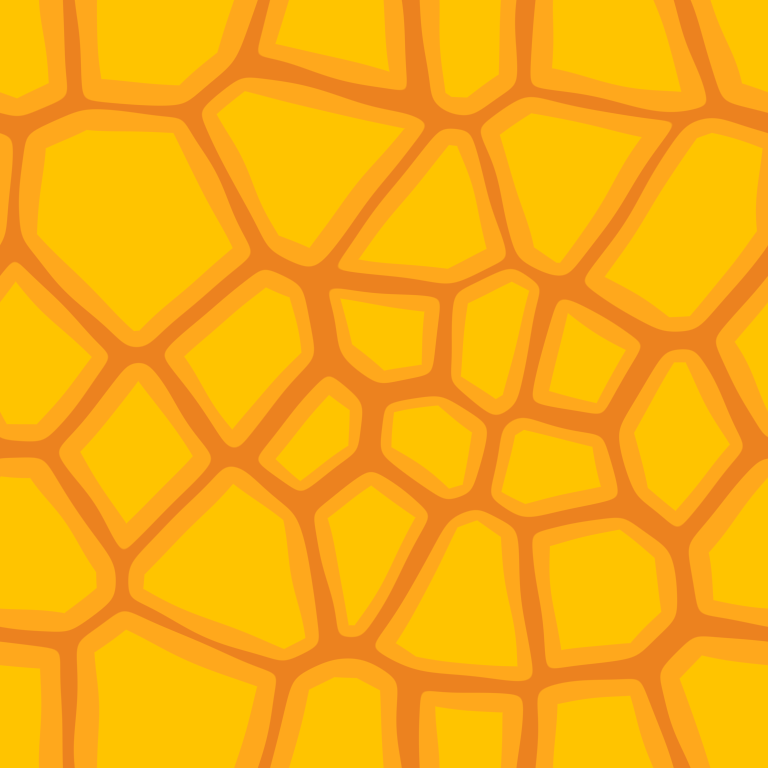
This pattern is drawn by a WebGL 2 fragment shader. Its source:

```glsl
#version 300 es
precision highp float;

uniform vec2 u_resolution;
out vec4 fragColor;

const float TAU = 6.2831853;
const int CELLS = 5;                        // cells per side of the tile
const vec2 CROWDING = vec2(0.46, 0.55);     // how much cells shrink near the cluster
const vec2 CLUSTER = vec2(0.57, 0.44);      // middle of the small cells

const vec3 GAP_COLOR = vec3(0.925, 0.51, 0.12);
const vec3 RIM_COLOR = vec3(1.0, 0.66, 0.11);
const vec3 FILL_COLOR = vec3(1.0, 0.77, 0.0);

vec2 hash2(vec2 p) {
    vec2 h = vec2(dot(p, vec2(127.1, 311.7)), dot(p, vec2(269.5, 183.3)));
    return fract(sin(h + 1.7) * 4375.85);
}

// Shortest offset on the wrapping tile
vec2 wrapOffset(vec2 d) {
    return d - round(d);
}

// Staggered, jittered lattice point, pulled towards the cluster;
// lattice points sit on the tile border, so cells straddle it
vec2 cellSite(vec2 id, float jitter) {
    float stagger = 0.25 * sin(TAU * 2.0 * id.y / float(CELLS));
    vec2 s = (id + vec2(stagger, 0.0) + jitter * (hash2(id) - 0.5)) / float(CELLS);
    return s - CROWDING * sin(TAU * (s - CLUSTER)) / TAU;
}

// Layered sines with whole frequencies, for a hand-drawn line
vec2 wobble(vec2 p) {
    vec2 slow = sin(TAU * (3.0 * p.yx + vec2(2.0, -1.0) * p + vec2(0.1, 0.6)));
    vec2 quick = sin(TAU * (8.0 * p.yx + vec2(-3.0, 5.0) * p + vec2(0.4, 0.2)));
    return 0.003 * slow + 0.0007 * quick;
}

// Finds the nearest site: its id in xy, its offset from p in zw
vec4 nearestCell(vec2 p, float jitter) {
    vec4 best = vec4(0.0);
    float bestDist = 9.0;
    for (int j = 0; j < CELLS; j++) {
        for (int i = 0; i < CELLS; i++) {
            vec2 id = vec2(i, j);
            vec2 d = wrapOffset(cellSite(id, jitter) - p);
            if (dot(d, d) < bestDist) {
                bestDist = dot(d, d);
                best = vec4(id, d);
            }
        }
    }
    return best;
}

// Distance to the cell border: x with sharp corners, y with round ones
vec2 borderDistance(vec2 p, vec4 cell, float rounding, float jitter) {
    float sharp = 9.0;
    float total = 0.0;
    for (int j = 0; j < CELLS; j++) {
        for (int i = 0; i < CELLS; i++) {
            vec2 id = vec2(i, j);
            if (id == cell.xy) continue;
            vec2 d = wrapOffset(cellSite(id, jitter) - p);
            float edge = dot(0.5 * (d + cell.zw), normalize(d - cell.zw));
            sharp = min(sharp, edge);
            total += exp(-edge / rounding);
        }
    }
    return vec2(sharp, -rounding * log(max(total, 1e-30)));
}

// Antialiased step across one pixel
float coverage(float dist, float pixel) {
    return smoothstep(-0.75 * pixel, 0.75 * pixel, dist);
}

void main() {
    vec2 uv = gl_FragCoord.xy / u_resolution;
    float pixel = 1.0 / min(u_resolution.x, u_resolution.y);
    float jitter = 0.52;

    vec2 p = uv + wobble(uv);
    vec4 cell = nearestCell(p, jitter);
    vec2 border = borderDistance(p, cell, 0.0055, jitter);

    // Wider rims on the large cells, uneven gaps and strokes
    vec2 spread = 0.5 - 0.5 * cos(TAU * (p + cell.zw - CLUSTER));
    float bigness = 0.5 * (spread.x + spread.y);
    float gap = mix(0.005, 0.0145, hash2(cell.xy + 17.0).x);
    float rim = mix(0.0165, 0.029, bigness);
    float stroke = 0.0018 * sin(TAU * (4.0 * uv.x - 5.0 * uv.y));

    vec3 color = mix(GAP_COLOR, RIM_COLOR, coverage(border.y - gap + stroke, pixel));
    color = mix(color, FILL_COLOR, coverage(border.x - gap - rim - stroke, pixel));
    fragColor = vec4(color, 1.0);
}
```
